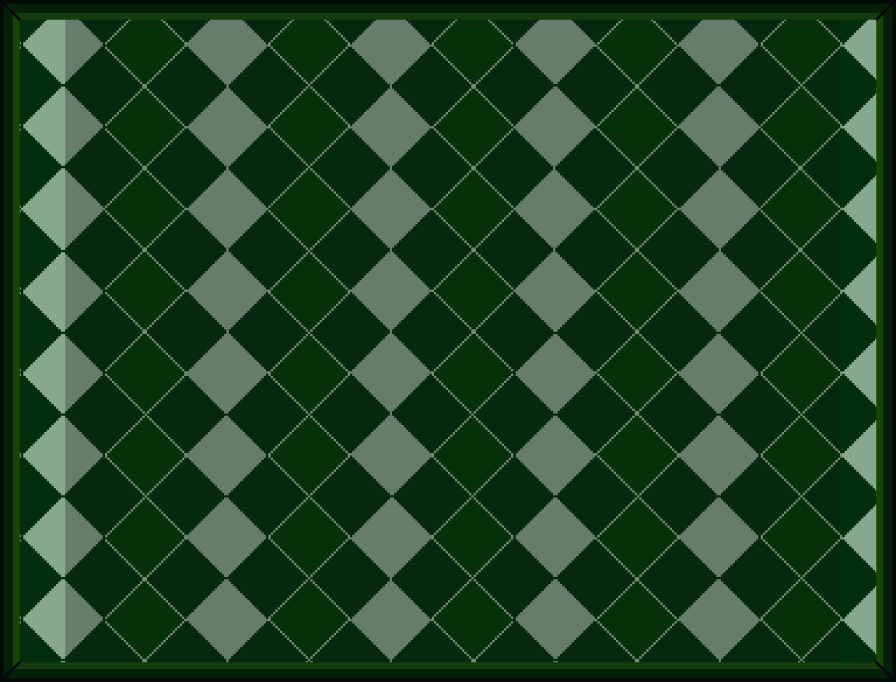
Reproduce this pattern procedurally as a Shadertoy shader.

```glsl
const vec2 STITCHES = vec2(384.0, 292.0);
const float DIAMOND = 35.15; // diamond size in stitches

vec3 argyle(vec2 stitch) {
    vec2 q = (stitch - vec2(27.0, 19.2)) / DIAMOND;
    vec2 id = floor(q + 0.5);
    vec2 f = abs(q - id);
    float d = f.x + f.y - 0.5;
    bool greenColumn = mod(id.x, 2.0) > 0.5;
    bool sideStrip = stitch.x < 28.5 || stitch.x > 360.0;

    vec3 ground = sideStrip ? vec3(0.0, 0.175, 0.045) : vec3(0.02, 0.155, 0.055);
    vec3 pale = sideStrip ? vec3(0.53, 0.66, 0.55) : vec3(0.40, 0.49, 0.42);

    // One-stitch diagonal seam around each green diamond
    if (greenColumn && abs(d) < 0.5 / DIAMOND) return vec3(0.45, 0.55, 0.44);
    if (d > 0.0) return ground;
    return greenColumn ? vec3(0.025, 0.19, 0.04) : pale;
}

vec3 framedCloth(vec2 p) {
    vec2 border = min(p, STITCHES - p);
    float edge = min(border.x, border.y);
    if (edge >= 8.5) return argyle(floor(p) + 0.5);

    // Mitred corners and nested frame bands
    if (abs(border.x - border.y) < 0.8) return vec3(0.0, 0.04, 0.04);
    if (edge < 1.5) return vec3(0.01, 0.04, 0.02);
    if (edge < 5.5) return vec3(0.01, 0.12, 0.03);
    return border.x < border.y ? vec3(0.09, 0.27, 0.02) : vec3(0.08, 0.23, 0.05);
}

void mainImage(out vec4 fragColor, in vec2 fragCoord) {
    vec3 color = vec3(0.0);
    // Average a 4 by 4 grid of samples to smooth the stitches
    for (int i = 0; i < 16; i++) {
        vec2 offset = (vec2(i % 4, i / 4) + 0.5) / 4.0 - 0.5;
        vec2 uv = (fragCoord + offset) / iResolution.xy;
        color += framedCloth(vec2(uv.x, 1.0 - uv.y) * STITCHES);
    }
    fragColor = vec4(color / 16.0, 1.0);
}
```
